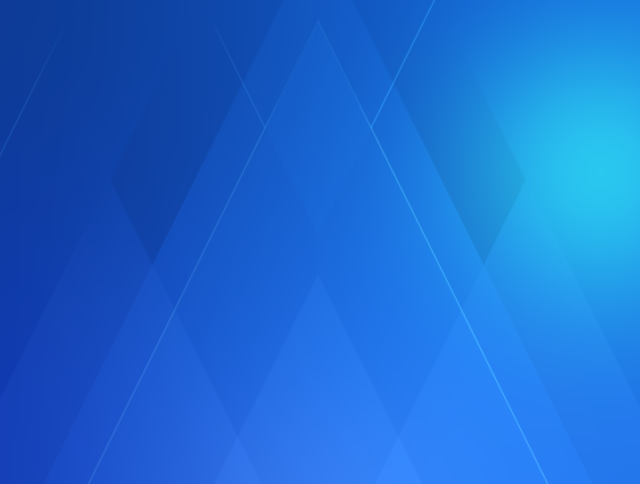
This background is drawn by a Shadertoy shader. Its source:

```glsl
// Blue backdrop of overlapping translucent peaks with a cyan glow at the right.
// Layers: a two-way gradient, a gaussian glow, triangles from one signed
// distance mirrored about a vertical axis, and thin bright outlines.

const float SLOPE = 0.495; // half width gained per unit of height

// Signed distance to the sides of an endless peak, positive inside
float peak(vec2 p, vec2 apex) {
    return ((apex.y - p.y) * SLOPE - abs(p.x - apex.x)) / length(vec2(1.0, SLOPE));
}

// Softly antialiased coverage of a shape
float fill(float d) {
    float w = max(0.0028, 1.0 / iResolution.y);
    return smoothstep(-w, w, d);
}

// Thin soft stroke along the zero level of a distance
float stroke(float d) {
    float w = max(0.0018, 0.7 / iResolution.y);
    return exp(-d * d / (w * w));
}

void mainImage(out vec4 fragColor, in vec2 fragCoord) {
    vec2 uv = fragCoord / iResolution.xy;
    vec2 p = uv * vec2(1.32, 1.0);
    vec2 m = vec2(abs(p.x - 0.656), p.y); // mirrored about the axis
    float right = step(0.656, p.x);

    // Navy to azure, brighter towards the lower right
    vec3 low = mix(vec3(0.06, 0.22, 0.69), vec3(0.12, 0.44, 0.90), smoothstep(-0.1, 0.75, uv.x));
    vec3 high = mix(vec3(0.05, 0.23, 0.59), vec3(0.08, 0.41, 0.87), smoothstep(-0.05, 1.05, uv.x));
    vec3 color = mix(low, high, smoothstep(0.05, 1.0, uv.y));

    // Cyan glow and a faint lift at the bottom centre
    vec2 g = (p - vec2(1.24, 0.645)) / vec2(0.30, 0.30);
    color = mix(color, vec3(0.165, 0.79, 0.94), 0.97 * exp(-dot(g, g)));
    vec2 b = (p - vec2(0.66, -0.05)) / vec2(0.36, 0.26);
    color += vec3(0.07, 0.03, 0.02) * exp(-dot(b, b));

    // Signed distances of the nested and the flanking peaks
    float outer = peak(m, vec2(0.0, 1.495));
    float wide = peak(m, vec2(0.0, 1.143));
    float tall = peak(m, vec2(0.0, 0.957));
    float small = peak(m, vec2(0.0, 0.433));
    float side = peak(m, vec2(0.43, 0.632));
    float valley = peak(vec2(m.x, -m.y), vec2(0.0, -0.515));

    // Shaded bands beside the wide peak, fading out towards the top
    float band = fill(min(outer, min(-wide, -side)));
    color *= 1.0 - band * 0.055 * smoothstep(1.0, 0.55, p.y);

    // Translucent fills
    color += vec3(0.008, 0.022, 0.032) * fill(wide);
    color += vec3(0.004, 0.014, 0.014) * fill(tall);
    color += vec3(0.018, 0.022, 0.022) * fill(side) * smoothstep(0.75, 0.25, p.y);
    color += vec3(0.018, 0.024, 0.022) * fill(small);
    color += vec3(0.002, 0.010, 0.012) * fill(valley) * fill(tall);

    // Outline of the tall peak, strongest on its right side
    float tallGlow = mix(0.25, 1.0, smoothstep(0.82, 0.70, p.y)) * mix(0.65, 1.0, right);
    color += vec3(0.08, 0.13, 0.06) * stroke(tall) * tallGlow;

    // Upper strokes rising away from the tall peak, and one at the far left
    float rise = stroke(valley) * (1.0 - fill(tall)) * mix(0.4 * smoothstep(1.0, 0.85, p.y), 0.8, right);
    float farLeft = stroke((p.x - SLOPE * (p.y - 0.679)) / 1.116) * smoothstep(1.0, 0.75, p.y);
    color += vec3(0.07, 0.14, 0.11) * (rise + 0.5 * farLeft);

    fragColor = vec4(clamp(color, 0.0, 1.0), 1.0);
}
```
